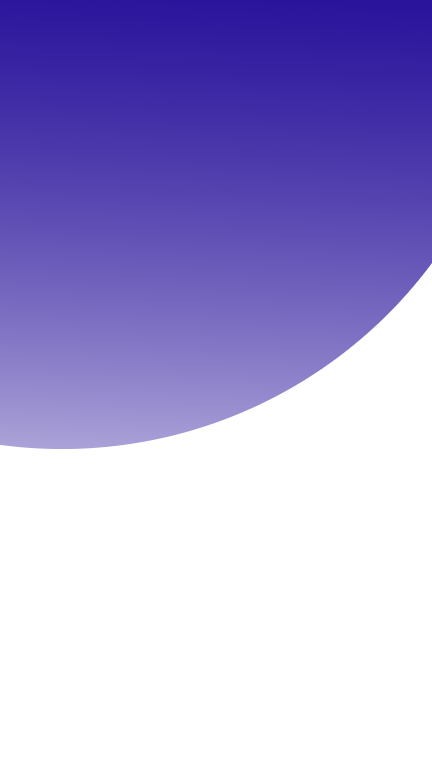
Give the GLSL for this background, as a WebGL 1 fragment shader.

```glsl
precision mediump float;
// A large indigo disc hangs from the top of a white page.
// Its fill fades towards white on the way down, along a slightly tilted axis;
// the disc is a distance function with a one-pixel smooth edge.

uniform vec2 u_resolution;

// Lengths are fractions of the canvas height.
#define DISC_CENTER vec2(0.0807, 1.0156)
#define DISC_RADIUS 0.6003
#define INDIGO vec3(0.165, 0.080, 0.610)
#define PAPER vec3(1.0)
#define FADE_RATE 0.64
#define FADE_TILT 0.04

// Indigo at the top, fading faster with depth.
vec3 discFill(vec2 p, float midX) {
    float depth = max(1.0 - p.y - FADE_TILT * (p.x - midX), 0.0);
    float fade = FADE_RATE * depth * (1.0 + depth);
    return mix(INDIGO, PAPER, clamp(fade, 0.0, 1.0));
}

void main() {
    vec2 p = gl_FragCoord.xy / u_resolution.y;
    float midX = 0.5 * u_resolution.x / u_resolution.y;

    // Coverage from the signed distance, measured in pixels at the edge.
    float edgeDistance = length(p - DISC_CENTER) - DISC_RADIUS;
    float coverage = clamp(0.5 - edgeDistance * u_resolution.y, 0.0, 1.0);

    gl_FragColor = vec4(mix(PAPER, discFill(p, midX), coverage), 1.0);
}
```
